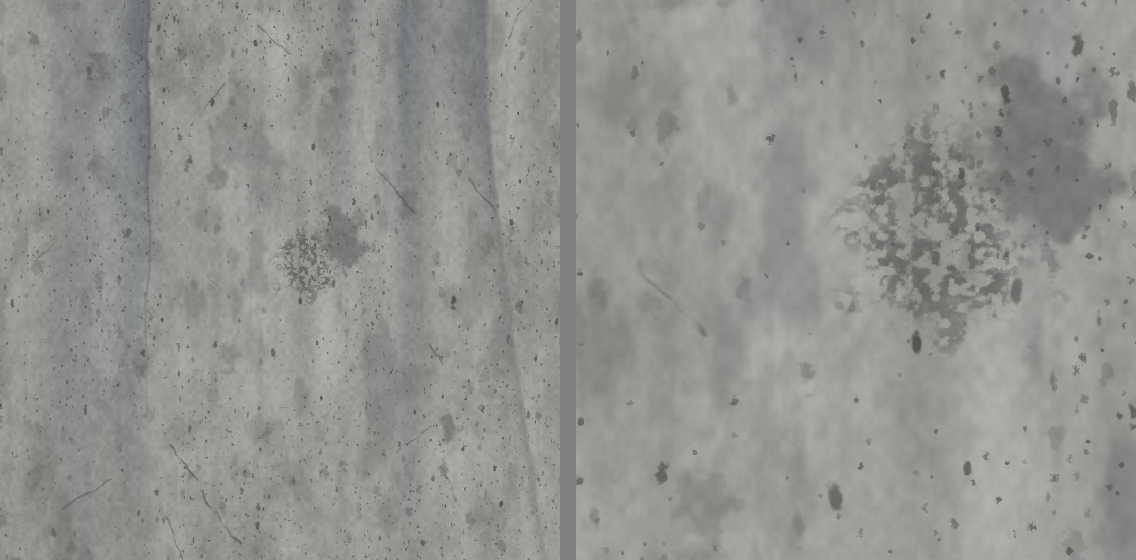
Left, the full canvas; right, a detail of the centre.
A Shadertoy shader for this texture:

```glsl
// Weathered grey concrete wall: vertical seepage stains over mottled cement,
// with pores, ragged blotches, a rough worn patch and fine scratches.
// Built from value noise, jittered cell scatters and segment distances.

const vec3 CEMENT = vec3(0.609, 0.611, 0.593);
const vec3 STAIN = vec3(0.415, 0.423, 0.428);
const vec3 BLOTCH = vec3(0.39, 0.39, 0.385);
const vec3 PORE = vec3(0.25, 0.25, 0.245);
const vec3 BLUE_TINT = vec3(-0.008, 0.0, 0.012);
const float STREAK_CONTRAST = 0.13;
const float MOTTLE_CONTRAST = 0.10;
const float GRAIN_CONTRAST = 0.10;
const float SMUDGE_STRENGTH = 0.30;
const int SCRATCHES = 16;

float hash(vec2 p) {
    return fract(sin(dot(p, vec2(127.1, 311.7))) * 43758.5453);
}

vec2 hash2(vec2 p) {
    return vec2(hash(p), hash(p + 57.3));
}

float noise(vec2 p) {
    vec2 i = floor(p), f = fract(p);
    f = f * f * (3.0 - 2.0 * f);
    return mix(mix(hash(i), hash(i + vec2(1, 0)), f.x),
               mix(hash(i + vec2(0, 1)), hash(i + vec2(1, 1)), f.x), f.y);
}

float fbm(vec2 p) {
    float sum = 0.0, amp = 0.5;
    for (int i = 0; i < 5; i++) {
        sum += amp * noise(p);
        p = p * 2.03 + 17.1;
        amp *= 0.5;
    }
    return sum / 0.97;
}

float band(float x, float centre, float width) {
    float t = (x - centre) / width;
    return exp(-t * t);
}

// Scattered ragged ellipses; size is a radius in cells, soft blurs the rim
float spots(vec2 uv, float cells, float share, vec2 size, float soft, float seed) {
    vec2 p = uv * cells, id = floor(p);
    float ragged = (fbm(p * 6.0 + seed) - 0.5) * 3.0;
    float cover = 0.0;
    for (int k = 0; k < 9; k++) {
        vec2 cell = id + vec2(k % 3 - 1, k / 3 - 1);
        vec2 kind = hash2(cell + seed + 31.7);
        vec2 radius = size * mix(0.4, 1.0, kind.y * kind.y);
        float d = length((p - cell - hash2(cell + seed)) / radius) + ragged;
        float strength = mix(0.35, 1.0, hash(cell + seed + 83.1));
        float spot = 1.0 - smoothstep(1.0 - soft, 1.0 + soft, d);
        cover = max(cover, spot * strength * step(kind.x, share));
    }
    return cover;
}

float segment(vec2 p, vec2 a, vec2 b) {
    vec2 ab = b - a;
    return length(p - a - ab * clamp(dot(p - a, ab) / dot(ab, ab), 0.0, 1.0));
}

float scratches(vec2 uv) {
    vec2 p = uv + (vec2(fbm(uv * 30.0), fbm(uv * 30.0 + 9.0)) - 0.5) * 0.02;
    float cover = 0.0;
    for (int i = 0; i < SCRATCHES; i++) {
        vec2 r = hash2(vec2(i, 4.7)), s = hash2(vec2(i, 12.9));
        float angle = (s.x < 0.6 ? -0.95 : 0.8) + (r.y - 0.5) * 0.6;
        vec2 tip = r + vec2(cos(angle), sin(angle)) * mix(0.03, 0.11, s.y);
        float line = 1.0 - smoothstep(0.0004, 0.003, segment(p, r, tip));
        cover = max(cover, line * 0.38);
    }
    float gouge = segment(p, vec2(0.295, 0.225), vec2(0.425, 0.03));
    cover = max(cover, 0.5 * (1.0 - smoothstep(0.0005, 0.003, gouge)));
    return cover * smoothstep(0.25, 0.65, fbm(uv * 60.0));
}

// Broad vertical washes and two seepage runs with a crisp right-hand edge
float seepage(vec2 uv, float streak) {
    float x = uv.x + (fbm(vec2(uv.x * 8.0, uv.y * 9.0)) - 0.5) * 0.018;
    float top = smoothstep(0.3, 1.0, uv.y);
    float wash = 0.34 * band(x, 0.13, 0.055) + 0.30 * band(x, 0.235, 0.035);
    wash += mix(0.28, 0.50, top) * band(x, 0.735, 0.03);
    wash += 0.32 * top * (band(x, 0.61, 0.025) + band(x, 0.97, 0.025));
    wash *= mix(0.1, 1.9, streak);

    float left = x - 0.266;
    float leftRun = 0.72 * exp(min(left, 0.0) / 0.028) * smoothstep(0.45, 0.95, uv.y);
    leftRun += 0.35 * band(left, -0.002, 0.003) * smoothstep(0.2, 0.5, uv.y);
    leftRun *= 1.0 - smoothstep(-0.004, 0.005, left);

    float right = x - 0.867 - 0.11 * pow(max(1.0 - uv.y, 0.0), 1.6);
    float runWidth = mix(0.015, 0.085, smoothstep(0.45, 0.95, uv.y));
    float rightRun = 0.8 * exp(min(right, 0.0) / runWidth);
    rightRun *= (1.0 - smoothstep(-0.006, 0.007, right)) * mix(0.65, 1.0, uv.y);
    return clamp(wash + (leftRun + rightRun) * mix(0.6, 1.4, streak), 0.0, 0.9);
}

void mainImage(out vec4 fragColor, in vec2 fragCoord) {
    vec2 uv = fragCoord / iResolution.xy;
    float streak = fbm(vec2(uv.x * 24.0, uv.y * 2.2));
    float mottle = fbm(uv * vec2(15.0, 11.0) + 3.0);
    float grain = fbm(uv * vec2(150.0, 110.0));

    // Cement body, seepage and cloudy smudges
    vec3 col = CEMENT + (streak - 0.5) * STREAK_CONTRAST;
    col += (mottle - 0.5) * MOTTLE_CONTRAST + (grain - 0.5) * GRAIN_CONTRAST;
    float stain = seepage(uv, streak);
    col = mix(col, STAIN + (grain - 0.5) * 0.1, stain);
    float smudge = smoothstep(0.52, 0.75, fbm(uv * vec2(26.0, 13.0) + 61.0));
    col = mix(col, BLOTCH, smudge * SMUDGE_STRENGTH);
    col += BLUE_TINT * (stain + noise(uv * vec2(9.0, 3.0)) - 0.5);

    // Blotches and the worn patch
    float blotch = 0.6 * spots(uv, 10.0, 0.26, vec2(0.17, 0.24), 0.5, 5.0);
    blotch = max(blotch, 0.5 * spots(uv, 24.0, 0.22, vec2(0.19, 0.34), 0.45, 19.0));
    float ragged = (fbm(uv * 45.0) - 0.5) * 1.8;
    float smear = length((uv - vec2(0.607, 0.57)) / vec2(0.04, 0.055)) + ragged;
    float worn = length((uv - vec2(0.56, 0.53)) / vec2(0.055, 0.055)) + ragged;
    float crumbs = smoothstep(0.38, 0.62, fbm(uv * 190.0 + 40.0));
    blotch = max(blotch, 0.6 * (1.0 - smoothstep(0.6, 1.25, smear)));
    blotch = max(blotch, 0.85 * crumbs * (1.0 - smoothstep(0.4, 1.4, worn)));
    col = mix(col, BLOTCH + (grain - 0.5) * 0.1, blotch);

    // Pores, denser in some areas, and scratches
    float crowd = mix(0.06, 0.38, smoothstep(0.3, 0.7, fbm(uv * 5.0 + 8.0)));
    float pore = 0.6 * spots(uv, 95.0, crowd, vec2(0.19, 0.25), 0.5, 41.0);
    pore = max(pore, 0.7 * spots(uv, 38.0, crowd * 0.7, vec2(0.11, 0.24), 0.5, 67.0));
    pore = max(pore, 0.8 * spots(uv, 15.0, 0.1, vec2(0.07, 0.15), 0.5, 93.0));
    col = mix(col, PORE, max(pore, scratches(uv)));

    fragColor = vec4(col, 1.0);
}
```
